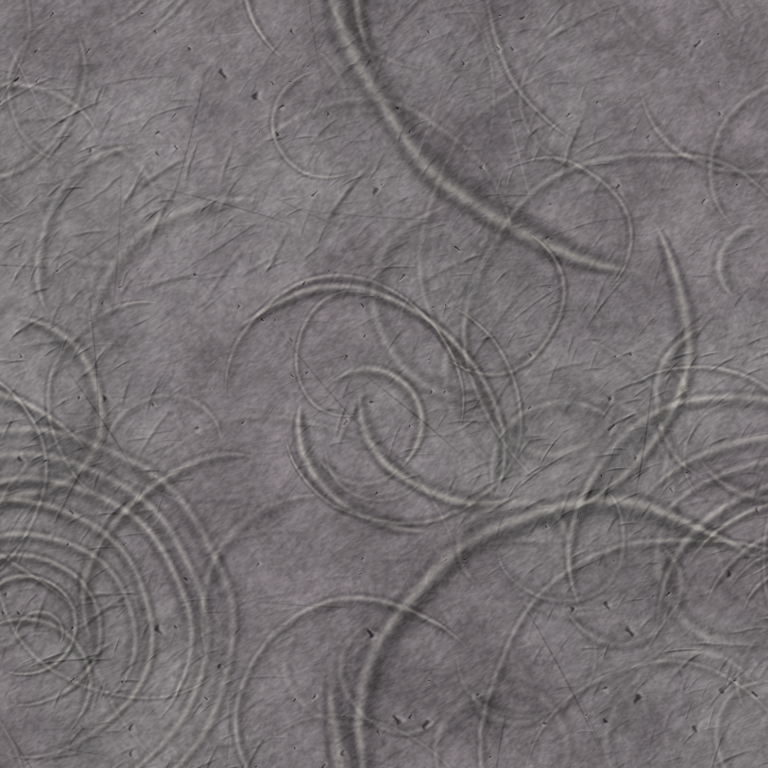
Give the GLSL for this texture, as a three.js fragment shader.

```glsl
varying vec2 vUv;

vec2 hash2(vec2 p) {
  return fract(sin(vec2(dot(p, vec2(127.1, 311.7)), dot(p, vec2(269.5, 183.3)))) * 43758.5);
}

mat2 turn(float a) {
  return mat2(cos(a), -sin(a), sin(a), cos(a));
}

// Layered sines, each octave turned and bent
float sines(vec2 p) {
  float sum = 0.0, amp = 0.5;
  for (int i = 0; i < 6; i++) {
    p = turn(0.7) * p * 1.85 + 1.7;
    p += 0.4 * sin(p.yx * 0.9 + float(i));
    sum += amp * sin(p.x) * cos(p.y * 0.8);
    amp *= 0.72;
  }
  return sum;
}

// Fine grit, blended between cells
float grit(vec2 p) {
  vec2 id = floor(p), f = smoothstep(0.0, 1.0, fract(p));
  float low = mix(hash2(id).x, hash2(id + vec2(1.0, 0.0)).x, f.x);
  float high = mix(hash2(id + vec2(0.0, 1.0)).x, hash2(id + 1.0).x, f.x);
  return mix(low, high, f.y) - 0.5;
}

// Tapered circular groove: x is the lit relief, y the pale lip
vec2 arc(vec2 p, vec2 centre, float radius, float middle, float span, float width) {
  vec2 d = fract(p - centre + 0.5) - 0.5;
  float dist = length(d);
  float angle = abs(mod(atan(d.y, d.x) - middle + 3.14159, 6.28318) - 3.14159) / span;
  float taper = 1.0 - smoothstep(0.5, 1.0, angle);
  float x = (dist - radius) / (width * mix(0.35, 1.0, taper));
  float facing = dot(d / max(dist, 0.001), vec2(-0.5, 0.85));
  float lip = exp(-pow((x - 0.3) * 3.3, 2.0));
  float trough = exp(-pow((x + 0.45) * 1.8, 2.0));
  float edge = exp(-pow((x - 0.95) * 3.0, 2.0));
  float relief = 0.85 * lip - 0.85 * trough - 0.75 * edge + 0.7 * x * exp(-x * x) * facing;
  return smoothstep(0.0, 0.5, taper) * vec2(relief, lip);
}

// Short slanted scrapes, one per cell
float scrapes(vec2 p, float scale) {
  vec2 q = p * scale, cell = floor(q);
  float sum = 0.0;
  for (int j = -1; j <= 1; j++) {
    for (int i = -1; i <= 1; i++) {
      vec2 id = cell + vec2(float(i), float(j));
      vec2 h = hash2(id + scale), k = hash2(id + 47.0);
      vec2 d = turn(0.65 + (k.x - 0.5) * 1.3) * (q - id - h);
      float x = (d.y + 0.12 * d.x * d.x) / (0.0014 * scale + 0.035 * h.x);
      float reach = 1.0 - smoothstep(0.1, 0.35 + 0.55 * k.y, abs(d.x));
      sum += reach * (x - 0.3) * exp(-x * x) * k.y * k.y;
    }
  }
  return sum;
}

// Sparse ragged pits, dark with a faint lit rim
float pits(vec2 p, float scale) {
  vec2 q = p * scale + 0.06 * sin(p.yx * scale * 15.0);
  vec2 id = floor(q), h = hash2(id + 91.0), k = hash2(id + 13.0);
  vec2 d = turn(k.x * 2.0) * (fract(q) - 0.3 - 0.4 * h) * vec2(0.8, 1.2);
  float size = 0.06 + 0.11 * k.x;
  float hole = 1.0 - smoothstep(size * 0.2, size, length(d));
  float rim = 1.0 - smoothstep(size * 0.5, size * 1.3, length(d + vec2(0.0, size)));
  return step(0.93, k.y) * (0.3 * rim - hole);
}

void main() {
  vec2 p = vUv;
  float cloud = sines(p * 3.0), mottle = sines(p * 15.0);
  vec2 bent = p + 0.004 * sin(p.yx * 23.0 + 2.0 * sin(p * 11.0)) + 0.0008 * mottle;

  // Broad sweeps
  vec2 ridges = arc(bent, vec2(0.885, 1.10), 0.45, 3.85, 0.85, 0.021);
  ridges += arc(bent, vec2(0.78, 0.03), 0.31, 2.2, 1.5, 0.017);
  ridges += arc(bent, vec2(0.63, 0.57), 0.26, -0.3, 0.95, 0.014);
  ridges += arc(bent, vec2(0.55, 0.465), 0.156, 3.9, 0.95, 0.012);
  ridges += arc(bent, vec2(0.62, 0.50), 0.15, 4.1, 1.0, 0.012);
  ridges += arc(bent, vec2(0.44, 0.41), 0.21, 1.0, 1.4, 0.010);
  ridges += arc(bent, vec2(0.47, 0.44), 0.075, 0.7, 1.6, 0.009);

  // Nested rings
  for (int i = 0; i < 8; i++) {
    float n = float(i);
    vec2 h = hash2(vec2(n, 5.0));
    ridges += (0.65 + 0.35 * h.y) * arc(bent, vec2(0.04, 0.18) + 0.02 * (h - 0.5),
      0.03 + 0.033 * n, 0.4 + h.x, 1.8 + h.y, 0.006 + 0.0009 * n);
  }

  // Scattered curls and thin straight scratches
  float hairs = 0.0;
  for (int i = 0; i < 58; i++) {
    float n = float(i);
    vec2 c = hash2(vec2(n, 21.0)), h = hash2(vec2(n, 33.0)), k = hash2(vec2(n, 58.0));
    ridges += (0.25 + 0.6 * k.x * k.x) * arc(bent, c, 0.05 + 0.19 * h.x * h.x + 0.03 * k.y,
      6.28 * h.y, 0.8 + 1.5 * k.y, 0.005 + 0.009 * fract(k.x * 7.0));
    vec2 d = turn(6.28 * k.y) * (p - c.yx);
    float fade = 1.0 - smoothstep(0.02, 0.05 + 0.12 * h.y, abs(d.x));
    hairs += fade * exp(-pow((d.y + 0.3 * d.x * d.x) / 0.0013, 2.0)) * (h.x - 0.65);
  }
  ridges = clamp(ridges, -1.2, 1.0) * (0.85 + 0.4 * mottle);

  // Embossed streaky plaster
  vec2 streak = turn(0.55) * p * vec2(1.0, 1.7);
  float grain = sines(streak * 14.0) - sines(streak * 14.0 + vec2(0.03, -0.05));
  float worn = smoothstep(-0.5, 0.6, cloud + 0.4 * sin(p.x * 9.0 + 3.0 * p.y));
  float marks = scrapes(p, 13.0) + scrapes(p + 0.37, 24.0) + 0.9 * scrapes(p + 0.71, 43.0);

  float tone = 0.472 + 0.06 * cloud + 0.048 * mottle + 0.08 * grain;
  tone += 0.07 * grit(streak * 210.0) + 0.055 * grit(streak * 95.0);
  tone += 0.2 * marks * (0.3 + 0.9 * worn) + 0.14 * ridges.x + 0.15 * hairs;
  tone += 0.22 * pits(p, 26.0) + 0.19 * pits(p + 0.43, 45.0);
  tone = clamp(tone, 0.17, 0.68);

  vec3 plaster = mix(vec3(1.025, 0.97, 1.0), vec3(1.005, 0.975, 0.99), worn);
  vec3 olive = vec3(1.01, 0.995, 0.94);
  gl_FragColor = vec4(tone * mix(plaster, olive, clamp(ridges.y, 0.0, 1.0) * 0.7), 1.0);
}
```
